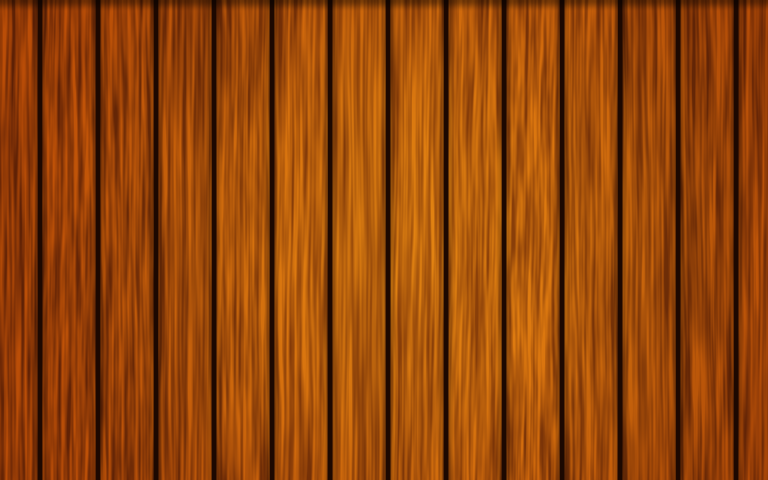
Give the GLSL for this texture, as a Shadertoy shader.

```glsl
// Vertical wooden planks with fine streaked grain, dark seams and a warm central glow.

float hash(float n) {
    return fract(sin(n * 91.345) * 4375.85);
}

vec2 gradientAt(vec2 cell) {
    vec3 h = fract(vec3(cell.xyx) * vec3(0.1031, 0.1030, 0.0973));
    h += dot(h, h.yzx + 33.33);
    float angle = 6.2832 * fract((h.x + h.y) * h.z);
    return vec2(cos(angle), sin(angle));
}

// Gradient noise, roughly -0.7 to 0.7
float noise(vec2 p) {
    vec2 i = floor(p), f = fract(p);
    vec2 u = f * f * f * (f * (f * 6.0 - 15.0) + 10.0);
    vec2 e = vec2(1.0, 0.0);
    float low = mix(dot(gradientAt(i), f),
                    dot(gradientAt(i + e.xy), f - e.xy), u.x);
    float high = mix(dot(gradientAt(i + e.yx), f - e.yx),
                     dot(gradientAt(i + e.xx), f - e.xx), u.x);
    return mix(low, high, u.y);
}

// Layers of long streaks; each plank has its own lean and streak length
float woodGrain(vec2 uv, float plank) {
    float seed = hash(plank + 3.0);
    float x = uv.x + 0.012 * (seed - 0.5) * uv.y;
    x += 0.003 * noise(vec2(uv.x * 25.0, uv.y * 3.0 + seed * 40.0));
    float y = uv.y * mix(1.0, 2.6, hash(plank + 17.0)) + seed * 50.0;
    float grain = 0.75 * noise(vec2(x * 165.0, y * 1.6));
    grain += 0.65 * noise(vec2(x * 290.0 + 50.0, y * 2.5));
    grain += 0.35 * noise(vec2(x * 70.0 + 90.0, y));
    grain += 0.25 * noise(vec2(x * 210.0 + 130.0, y * 7.0));
    return grain;
}

void mainImage(out vec4 fragColor, in vec2 fragCoord) {
    vec2 uv = fragCoord / iResolution.xy;

    // Planks: the seams lie at whole numbers
    float across = (uv.x - 0.0521) * 13.24;
    float plank = floor(across);
    float pixel = 13.24 / iResolution.x;
    float seamDist = abs(across - floor(across + 0.5));

    // Glow fades from amber to reddish brown at the sides
    float radius = length((uv - vec2(0.55, 0.48)) * vec2(1.0, 0.55));
    float fade = smoothstep(0.0, 0.58, radius);
    vec3 lightWood = mix(vec3(0.84, 0.48, 0.065), vec3(0.68, 0.28, 0.025), fade);
    vec3 darkWood = mix(vec3(0.54, 0.25, 0.035), vec3(0.36, 0.125, 0.02), fade);

    // Grain and slight plank variation
    float grain = woodGrain(uv, plank);
    vec3 color = mix(darkWood, lightWood, clamp(0.6 + 1.1 * grain, 0.0, 1.1));
    color *= 0.97 + 0.07 * hash(plank + 41.0);

    // Rounded plank sides, then the seams
    color *= 0.8 + 0.2 * smoothstep(0.04, 0.16, seamDist);
    float seam = 1.0 - smoothstep(0.042 - 0.6 * pixel, 0.042 + 0.6 * pixel, seamDist);
    color = mix(color, vec3(0.11, 0.03, 0.005), seam);

    // Shadow along the top
    color *= 1.0 - 0.4 * smoothstep(0.975, 1.0, uv.y);
    fragColor = vec4(color, 1.0);
}
```
